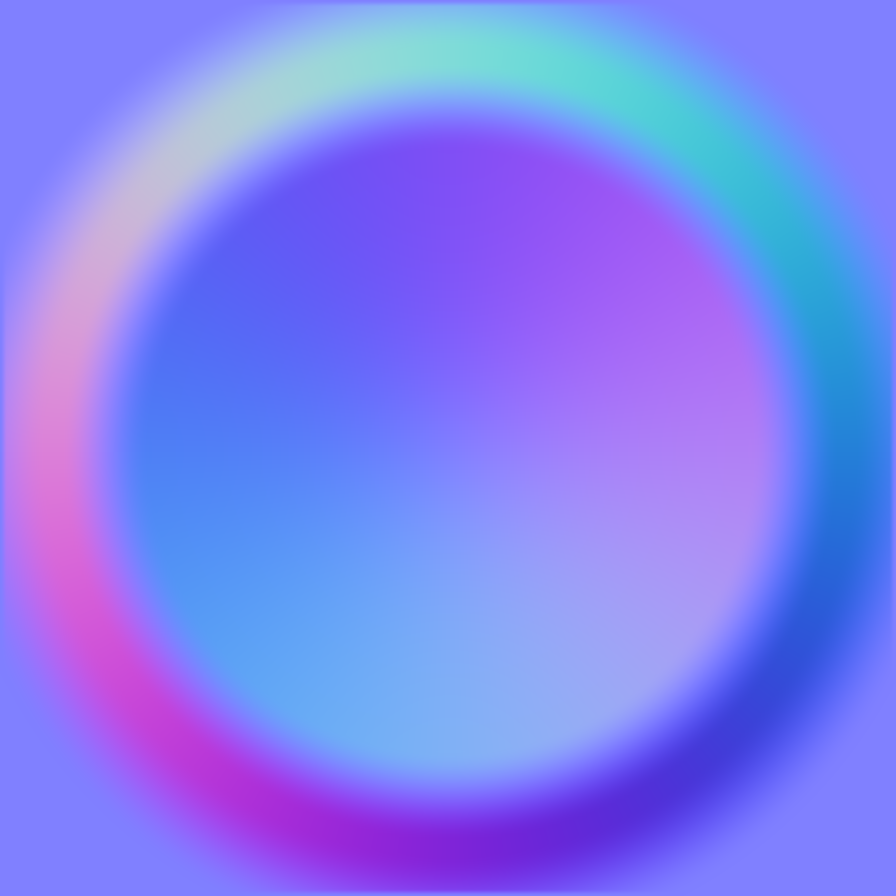
This texture map is drawn by a WebGL 2 fragment shader. Its source:

```glsl
#version 300 es
precision highp float;
// Tangent-space normal map of a shallow dome set inside a steep round rim.
// A radial slope profile gives the tilt; the normal is rebuilt to unit length
// and packed into colour, fading to flat along the tile border.

uniform vec2 u_resolution;
out vec4 fragColor;

const vec2 CENTER = vec2(0.5026, 0.496);
const float DOME_TILT = 0.40;                // sine of the slope inside
const float DOME_SOFTNESS = 0.17;            // radius over which the dome steepens
const float RIM_TILT = 0.72;                 // sine of the slope on the rim
const vec2 RIM_INNER = vec2(0.335, 0.435);   // dome turns into rim
const vec2 RIM_OUTER = vec2(0.450, 0.560);   // rim flattens out
const float BORDER_FADE = 0.008;

// Signed tilt by radius: negative on the dome, positive on the rim.
float slopeProfile(float r) {
    float dome = -DOME_TILT * tanh(r / DOME_SOFTNESS);
    float slope = mix(dome, RIM_TILT, smoothstep(RIM_INNER.x, RIM_INNER.y, r));
    return slope * (1.0 - smoothstep(RIM_OUTER.x, RIM_OUTER.y, r));
}

// 0 on the tile border, 1 a short way inside it.
float borderMask(vec2 uv) {
    vec2 inset = min(uv, 1.0 - uv);
    vec2 mask = smoothstep(vec2(0.0), vec2(BORDER_FADE), inset);
    return mask.x * mask.y;
}

void main() {
    vec2 uv = gl_FragCoord.xy / u_resolution;
    vec2 offset = uv - CENTER;
    float radius = length(offset);
    vec2 outward = offset / max(radius, 1e-4);

    // The red axis runs opposite to the green one.
    vec2 tilt = vec2(-outward.x, outward.y) * slopeProfile(radius) * borderMask(uv);
    vec3 normal = vec3(tilt, sqrt(max(1.0 - dot(tilt, tilt), 0.0)));

    fragColor = vec4(0.5 + 0.5 * normal, 1.0);
}
```
